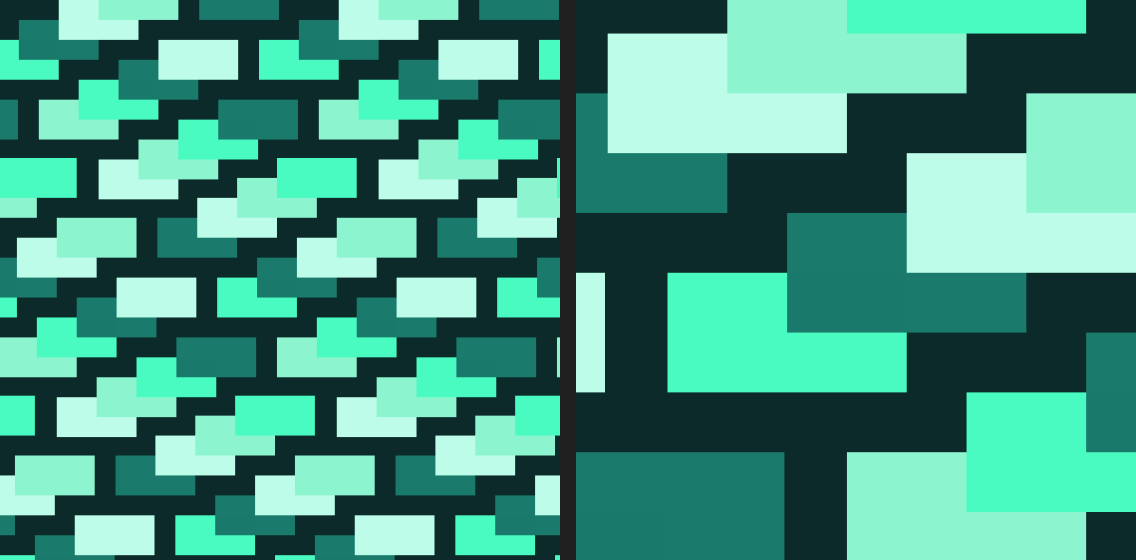
Left, the full canvas; right, a detail of the centre.
Write a three.js fragment shader that draws this pattern.

```glsl
varying vec2 vUv;

const float UNIT = 0.0356;                    // half the height of a brick
const vec2 HALF_SIZE = vec2(2.0, 1.0) * UNIT;
const vec2 FIRST_CENTRE = vec2(0.5658, 0.6823);
const float ACROSS = 0.5;                     // horizontal repeat
const vec2 DOWN = vec2(-0.0747, -0.4245);     // slanted vertical repeat

const vec3 GROUND = vec3(0.043, 0.165, 0.161);
const vec3 GREEN = vec3(0.290, 0.985, 0.755);
const vec3 MINT = vec3(0.553, 0.957, 0.815);
const vec3 PALE = vec3(0.740, 0.990, 0.910);
const vec3 TEAL = vec3(0.100, 0.480, 0.420);

vec3 brickColour(float index) {
  float i = mod(index, 4.0);
  if (i < 0.5) return GREEN;
  if (i < 1.5) return MINT;
  if (i < 2.5) return PALE;
  return TEAL;
}

// Offset to the nearest copy on the slanted lattice
vec2 wrapLattice(vec2 offset, float across, vec2 down) {
  offset -= down * floor(offset.y / down.y + 0.5);
  offset.x -= across * floor(offset.x / across + 0.5);
  return offset;
}

float boxCoverage(vec2 offset, vec2 halfSize, vec2 pixel) {
  vec2 inside = clamp((halfSize - abs(offset)) / pixel + 0.5, 0.0, 1.0);
  return inside.x * inside.y;
}

void main() {
  vec2 pixel = fwidth(vUv);
  vec3 colour = GROUND;

  // Four staircases, each stacked from its lowest brick to its highest
  for (int chain = 0; chain < 4; chain++) {
    for (int layer = 0; layer < 4; layer++) {
      float stair = float(chain);
      float rung = 3.0 - float(layer);
      vec2 centre = FIRST_CENTRE
        + UNIT * (stair * vec2(3.0, -3.0) - rung * vec2(2.0, 1.0));
      vec2 offset = wrapLattice(vUv - centre, ACROSS, DOWN);
      float cover = boxCoverage(offset, HALF_SIZE, pixel);
      colour = mix(colour, brickColour(stair + rung), cover);
    }
  }

  gl_FragColor = vec4(colour, 1.0);
}
```
